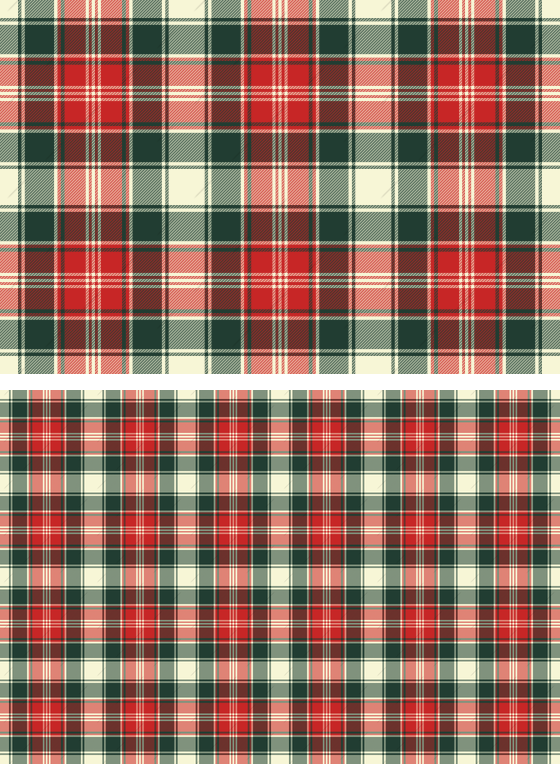
Top: one tile. Bottom: repeated 2 by 2.
Write a WebGL 1 fragment shader that draws this pattern.

```glsl
precision highp float;
// Tartan twill in cream, green and red: a mirrored sett woven in both directions.

uniform vec2 u_resolution;

const float PI = 3.14159265;
const vec2 REPEATS = vec2(3.0, 2.0);      // setts across and down
const float SETT_UNITS = 256.0;           // stripe units in one sett
const float TWILL_COUNT = 64.0;           // twill ribs per sett
const float TWILL_CONTRAST = 0.55;        // swing between warp and weft
const float MIX_GAMMA = 0.73;             // below 1 lets the darker yarn dominate
const float FLAW_COUNT = 2.0;             // faint diagonal flaws per sett
const float FLAW_WIDTH = 1.3;             // in stripe units
const float FLAW_DEPTH = 0.10;
const vec3 CREAM = vec3(0.97, 0.965, 0.84);
const vec3 GREEN = vec3(0.13, 0.24, 0.195);
const vec3 RED = vec3(0.78, 0.15, 0.15);

// Switches to the next yarn past an edge, smoothed over one pixel.
vec3 change(vec3 yarn, vec3 next, float d, float edge, float pixel) {
  return mix(yarn, next, clamp((d - edge) / pixel + 0.5, 0.0, 1.0));
}

// Yarn colour along one axis, mirrored about the wide cream stripe.
vec3 sett(float t, float pixel) {
  float d = abs(fract(t + 0.5) - 0.5) * SETT_UNITS;
  vec3 yarn = CREAM;
  yarn = change(yarn, GREEN, d, 24.7, pixel);
  yarn = change(yarn, CREAM, d, 29.4, pixel);
  yarn = change(yarn, GREEN, d, 34.0, pixel);
  yarn = change(yarn, CREAM, d, 74.2, pixel);
  yarn = change(yarn, RED, d, 78.8, pixel);
  yarn = change(yarn, GREEN, d, 83.4, pixel);
  yarn = change(yarn, RED, d, 88.6, pixel);
  // Three fine cream lines in the middle of the red
  yarn = change(yarn, CREAM, d, 117.6, pixel);
  yarn = change(yarn, RED, d, 121.8, pixel);
  yarn = change(yarn, CREAM, d, 125.8, pixel);
  return yarn;
}

// How much of a wave survives averaging over one pixel.
float pixelFade(float wavesPerPixel) {
  float a = PI * min(wavesPerPixel, 1.0);
  return sin(a) / max(a, 0.0001);
}

void main() {
  vec2 p = gl_FragCoord.xy / u_resolution * REPEATS;
  vec2 pixel = REPEATS / u_resolution;

  vec3 warp = sett(p.x, pixel.x * SETT_UNITS);
  vec3 weft = sett(p.y, pixel.y * SETT_UNITS);

  // Diagonal twill ribs decide which yarn lies on top
  float diagonal = p.x - p.y;
  vec2 ribs = TWILL_COUNT * pixel;
  float contrast = TWILL_CONTRAST * pixelFade(ribs.x) * pixelFade(ribs.y);
  float over = 0.5 + 0.5 * contrast * cos(2.0 * PI * TWILL_COUNT * diagonal);
  vec3 cloth = mix(pow(warp, vec3(MIX_GAMMA)), pow(weft, vec3(MIX_GAMMA)), over);
  cloth = pow(cloth, vec3(1.0 / MIX_GAMMA));

  // Broken hairline flaws along the ribs
  float offset = abs(fract(diagonal * FLAW_COUNT + 0.3) - 0.5) / FLAW_COUNT;
  float soft = pixel.x * SETT_UNITS;
  float flaw = 1.0 - smoothstep(0.0, FLAW_WIDTH + soft, offset * SETT_UNITS);
  float dashes = smoothstep(-0.2, 0.6, sin(2.0 * PI * (3.0 * p.x + 2.0 * p.y)));
  cloth *= 1.0 - FLAW_DEPTH * flaw * dashes;

  gl_FragColor = vec4(cloth, 1.0);
}
```
